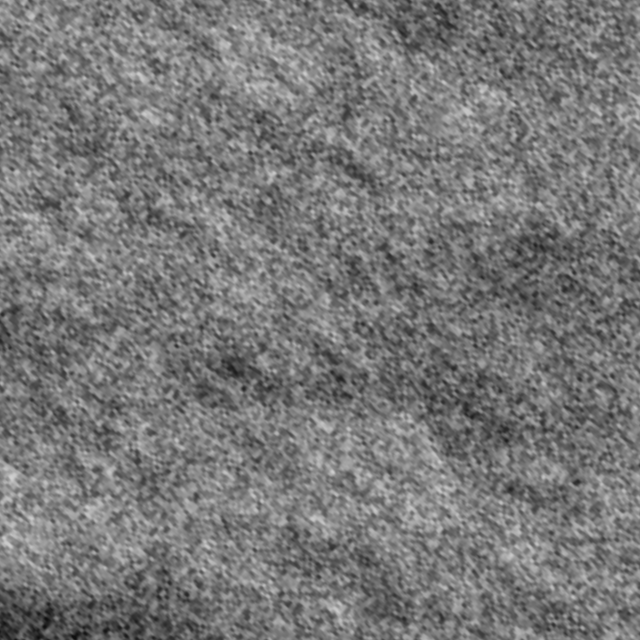
Reproduce this texture procedurally as a WebGL 1 fragment shader.

```glsl
precision highp float;
// Fine grey grain, brushed along a falling diagonal, over soft slanted shadow bands.
uniform vec2 u_resolution;

float hash(vec2 p) {
  vec3 q = fract(vec3(p.xyx) * vec3(0.1031, 0.1030, 0.0973));
  q += dot(q, q.yzx + 33.33);
  return fract((q.x + q.y) * q.z);
}

// Smooth value noise in -1..1
float noise(vec2 p) {
  vec2 cell = floor(p);
  vec2 f = fract(p);
  f = f * f * f * (f * (f * 6.0 - 15.0) + 10.0);
  float low = mix(hash(cell), hash(cell + vec2(1.0, 0.0)), f.x);
  float high = mix(hash(cell + vec2(0.0, 1.0)), hash(cell + 1.0), f.x);
  return 2.0 * mix(low, high, f.y) - 1.0;
}

// Coordinates along and across a direction that falls to the right
vec2 slant(vec2 p, float degreesDown) {
  float a = radians(degreesDown);
  return vec2(cos(a) * p.x - sin(a) * p.y, sin(a) * p.x + cos(a) * p.y);
}

// Two crossed layers hide the lattice of the noise
float grain(vec2 p) {
  return noise(slant(p, 34.0) * vec2(122.0, 188.0) + 211.3)
       + noise(slant(p, 53.0) * vec2(128.0, 182.0) + 437.7);
}

// Streaks and broad bands, from fine to coarse
float shading(vec2 p) {
  float tone = 0.065 * noise(slant(p, 42.0) * vec2(34.0, 70.0) + 151.0);
  tone += 0.060 * noise(slant(p, 35.0) * vec2(15.0, 32.0) + 83.0);
  tone += 0.060 * noise(slant(p, 24.0) * vec2(5.0, 13.0) + 57.0);
  tone += 0.050 * noise(slant(p, 18.0) * vec2(2.0, 6.0) + 29.0);
  return tone;
}

// Long shadow through the middle and a dark lower left corner
float shadow(vec2 p) {
  float bandOffset = (p.y - 0.49 + 0.17 * p.x) / 0.06;
  float band = exp(-bandOffset * bandOffset) * (1.0 - 0.5 * p.x);
  vec2 corner = (p - vec2(0.12, 0.0)) / vec2(0.35, 0.10);
  return 0.08 * band + 0.14 * exp(-dot(corner, corner));
}

void main() {
  vec2 uv = gl_FragCoord.xy / u_resolution;
  float grey = 0.468 + 0.125 * grain(uv) + shading(uv) - shadow(uv);
  gl_FragColor = vec4(vec3(clamp(grey, 0.06, 0.85)), 1.0);
}
```
